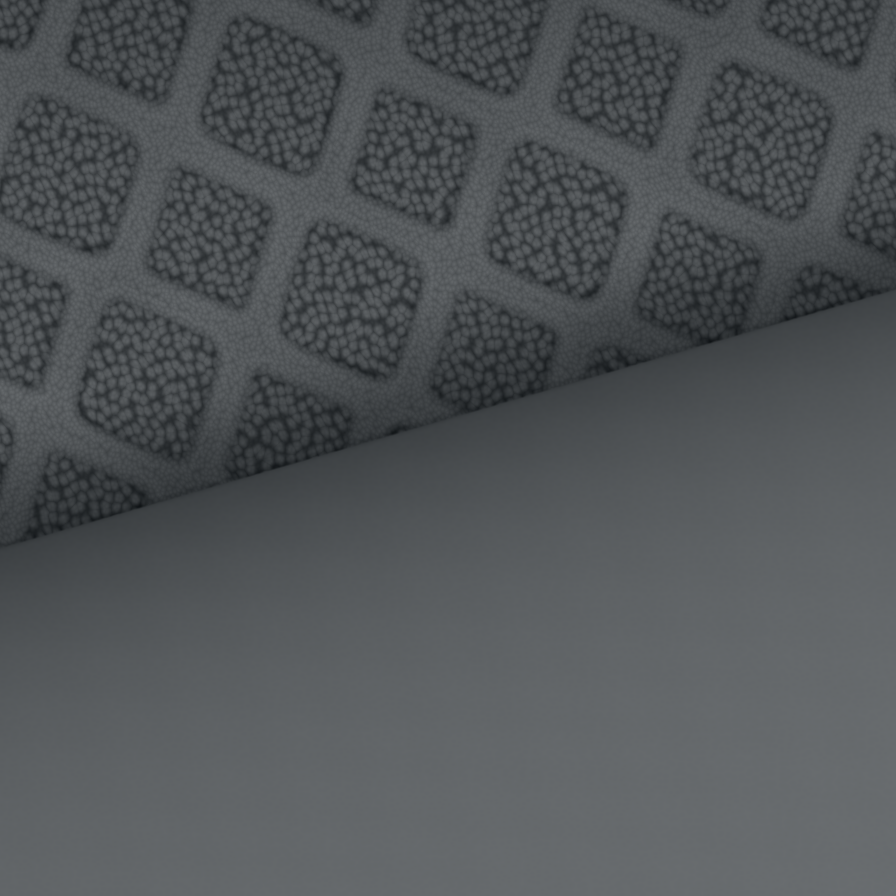
Give the GLSL for this texture, as a three.js fragment shader.

```glsl
varying vec2 vUv;

vec2 hash2(vec2 p) {
  return fract(sin(vec2(dot(p, vec2(127.1, 311.7)), dot(p, vec2(269.5, 183.3)))) * 4375.85);
}

// Distance to the nearest jittered cell point
float cellular(vec2 p, float jitter) {
  vec2 cell = floor(p);
  float nearest = 2.0;
  for (int y = -1; y <= 1; y++) {
    for (int x = -1; x <= 1; x++) {
      vec2 c = cell + vec2(float(x), float(y));
      vec2 point = c + 0.5 + jitter * (hash2(c) - 0.5);
      nearest = min(nearest, length(p - point));
    }
  }
  return nearest;
}

float roundedBox(vec2 p, float halfSize, float radius) {
  vec2 q = abs(p) - halfSize + radius;
  return length(max(q, 0.0)) + min(max(q.x, q.y), 0.0) - radius;
}

float fabric(vec2 uv, float height) {
  // Tilted lattice with alternating small and large pads
  vec2 p = uv - vec2(0.462, 0.824);
  vec2 lattice = vec2(dot(p, vec2(0.916, -0.402)), dot(p, vec2(0.402, 0.916))) / 0.1735;
  vec2 id = floor(lattice + 0.5);
  vec2 local = lattice - id;
  local.x += 0.12 * local.y;
  float large = mod(id.x + id.y, 2.0);
  float bow = large * 0.12 * dot(local, local);
  float pad = roundedBox(local, mix(0.345, 0.41, large), mix(0.06, 0.13, large)) + bow - 0.02 * large;
  float inside = 1.0 - smoothstep(-0.025, 0.02, pad);

  // Coarse knit on the pads, fine grain in the channels
  vec2 bend = 0.0015 * sin(uv.yx * vec2(95.0, 120.0));
  vec2 knit = (uv + bend) * mat2(0.94, 0.34, -0.34, 0.94);
  float stitch = smoothstep(0.15, 0.75, cellular(knit * vec2(92.0, 76.0), 0.65));
  float grain = cellular(knit * vec2(210.0, 180.0), 0.9) - 0.45;
  float mottling = 0.008 * sin(uv.x * 31.0 + 2.0 * sin(uv.y * 23.0));
  float channelTone = 0.345 - 0.09 * grain + mottling;
  float padTone = 0.355 - 0.15 * stitch - 0.05 * grain;
  float tone = mix(channelTone, padTone, inside);

  // Pressed rim, deeper on the lower right, with a raised outer lip
  float lowerRight = smoothstep(-0.3, 0.3, local.x - local.y);
  tone -= (0.035 + 0.03 * lowerRight) * exp(-pow(pad / 0.035, 2.0));
  tone += 0.014 * exp(-pow((pad - 0.085) / 0.04, 2.0));

  // Shade rolling into the fold and toward the upper corners
  tone *= 0.62 + 0.38 * smoothstep(-0.02, 0.15, height);
  return tone * (1.0 - 0.13 * smoothstep(0.75, 1.05, uv.y));
}

float panel(vec2 uv, float depth) {
  float tone = mix(0.25, 0.418, 1.0 - exp(-6.0 * max(depth, 0.0)));
  float brushed = cellular(uv * vec2(120.0, 160.0), 0.9) - 0.45;
  float waves = sin(uv.x * 37.0 + uv.y * 61.0) * sin(uv.y * 43.0 - uv.x * 29.0);
  return tone + 0.007 * brushed + 0.002 * waves + 0.012 * (uv.x - 0.5);
}

void main() {
  // Signed height above the slanted fold
  float height = (vUv.y - 0.388 - 0.289 * vUv.x) / 1.041;
  float cloth = smoothstep(-0.0015, 0.0015, height);
  float tone = mix(panel(vUv, -height), fabric(vUv, height), cloth);
  tone -= 0.035 * exp(-pow((height - 0.002) / 0.004, 2.0));
  vec3 tint = vec3(-0.011, 0.004, 0.014);
  gl_FragColor = vec4(vec3(tone) + tint, 1.0);
}
```
